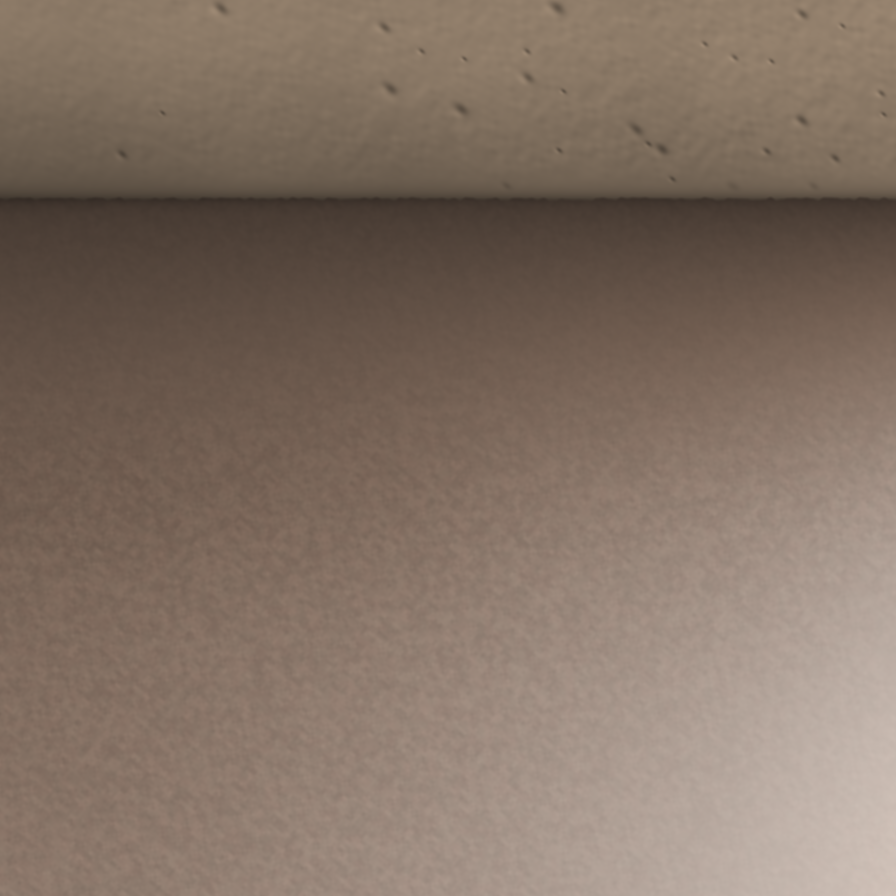
Give the GLSL for this texture, as a three.js fragment shader.

```glsl
// A rough plaster band overhangs a smooth, shaded wall lit from the lower right.
// Exponential falloffs shape the light; value noise gives the grain and relief,
// and a jittered grid scatters small slanted pits over the plaster.
varying vec2 vUv;

const float EDGE_Y = 0.778;          // height of the plaster's lower edge
const float EDGE_SOFT = 0.0025;
const float SHADE_LEVEL = 0.27;      // brightness just under the edge
const vec2 LIGHT_GAIN = vec2(0.33, 0.62);   // rise on the left, right
const vec2 LIGHT_REACH = vec2(0.45, 0.36);  // falloff on the left, right
const vec3 SHADE_TINT = vec3(1.0, 0.825, 0.71);
const vec3 GLOW_TINT = vec3(1.0, 0.93, 0.885);
const vec3 PLASTER_TINT = vec3(1.0, 0.87, 0.735);
const float GRAIN_SCALE = 145.0;
const float GRAIN_AMOUNT = 0.075;
const float RELIEF_AMOUNT = 0.09;
const float PIT_CELLS = 26.0;

float hash(vec2 p) {
  vec3 q = fract(vec3(p.xyx) * 0.1031);
  q += dot(q, q.yzx + 33.33);
  return fract((q.x + q.y) * q.z);
}

float noise(vec2 p) {
  vec2 cell = floor(p);
  vec2 f = fract(p);
  f = f * f * (3.0 - 2.0 * f);
  return mix(mix(hash(cell), hash(cell + vec2(1.0, 0.0)), f.x),
             mix(hash(cell + vec2(0.0, 1.0)), hash(cell + vec2(1.0, 1.0)), f.x), f.y);
}

// Rotates into axes along and across the down-right slant
vec2 slant(vec2 p) {
  return vec2(0.77 * p.x - 0.64 * p.y, 0.64 * p.x + 0.77 * p.y);
}

float bumps(vec2 p) {
  vec2 s = slant(p);
  return 0.6 * noise(s * vec2(48.0, 75.0)) + 0.4 * noise(s * vec2(105.0, 150.0) + 7.0);
}

// Dark hollows with a lit lower rim, denser towards the right
float pits(vec2 p) {
  float shade = 0.0;
  vec2 home = floor(p * PIT_CELLS);
  for (int j = -1; j <= 1; j++) {
    for (int i = -1; i <= 1; i++) {
      vec2 cell = home + vec2(float(i), float(j));
      vec2 jitter = vec2(hash(cell + 3.1), hash(cell + 17.7));
      vec2 center = (cell + 0.15 + 0.7 * jitter) / PIT_CELLS;
      float present = step(hash(cell + 41.3), mix(0.05, 0.5, center.x * center.x));
      float size = mix(0.003, 0.008, pow(hash(cell + 59.9), 2.0));
      vec2 d = slant(p - center) / (size * vec2(1.2, 0.65));
      vec2 rim = d + vec2(0.3, 1.5);
      shade += present * (0.10 * exp(-dot(rim, rim)) - 0.30 * exp(-dot(d, d)));
    }
  }
  return shade;
}

vec3 plaster(vec2 p) {
  float h = max(p.y - EDGE_Y, 0.0);
  float low = mix(0.36, 0.48, p.x);
  float high = mix(0.545, 0.585, p.x);
  float level = mix(low, high, smoothstep(-0.04, 0.21, h));
  float relief = bumps(p) - bumps(p + vec2(-0.003, 0.004));
  float rough = mix(0.65, 1.1, p.x) * smoothstep(0.0, 0.05, h);
  level += RELIEF_AMOUNT * rough * relief;
  level += 0.025 * (noise(p * 11.0) - 0.5);
  level *= 1.0 + pits(p) * smoothstep(0.005, 0.025, h);
  level *= 1.0 - 0.35 * exp(-h / 0.009);
  return level * PLASTER_TINT;
}

vec3 wall(vec2 p) {
  float depth = max(EDGE_Y - p.y, 0.0);
  float gain = mix(LIGHT_GAIN.x, LIGHT_GAIN.y, pow(p.x, 1.5));
  float reach = mix(LIGHT_REACH.x, LIGHT_REACH.y, p.x);
  float level = SHADE_LEVEL + gain * (1.0 - exp(-depth / reach));
  level += 0.012 * (noise(p * vec2(5.0, 7.0) + 2.0) - 0.5);

  // Grain fades in the deep shade and in the brightest glow
  vec2 s = slant(p) * GRAIN_SCALE;
  float grain = 0.65 * noise(s * vec2(0.85, 1.15)) + 0.35 * noise(s * 1.9 + 31.0) - 0.5;
  float strength = mix(0.3, 1.0, smoothstep(0.12, 0.38, depth));
  strength *= 1.0 - 0.6 * smoothstep(0.58, 0.78, level);
  vec3 tint = mix(SHADE_TINT, GLOW_TINT, smoothstep(0.40, 0.80, level));
  float warmth = (noise(p * 110.0 + 80.0) - 0.5) * strength;
  tint += vec3(0.012, -0.012, -0.008) * warmth;
  level += GRAIN_AMOUNT * strength * grain;
  level *= 1.0 - mix(0.28, 0.12, p.x) * exp(-depth / 0.007);
  return level * tint;
}

void main() {
  vec2 p = vUv;
  // Slightly ragged boundary between the two surfaces
  float edge = EDGE_Y + 0.003 * (noise(vec2(p.x * 150.0, 4.0)) - 0.5);
  float above = smoothstep(-EDGE_SOFT, EDGE_SOFT, p.y - edge);
  gl_FragColor = vec4(mix(wall(p), plaster(p), above), 1.0);
}
```
